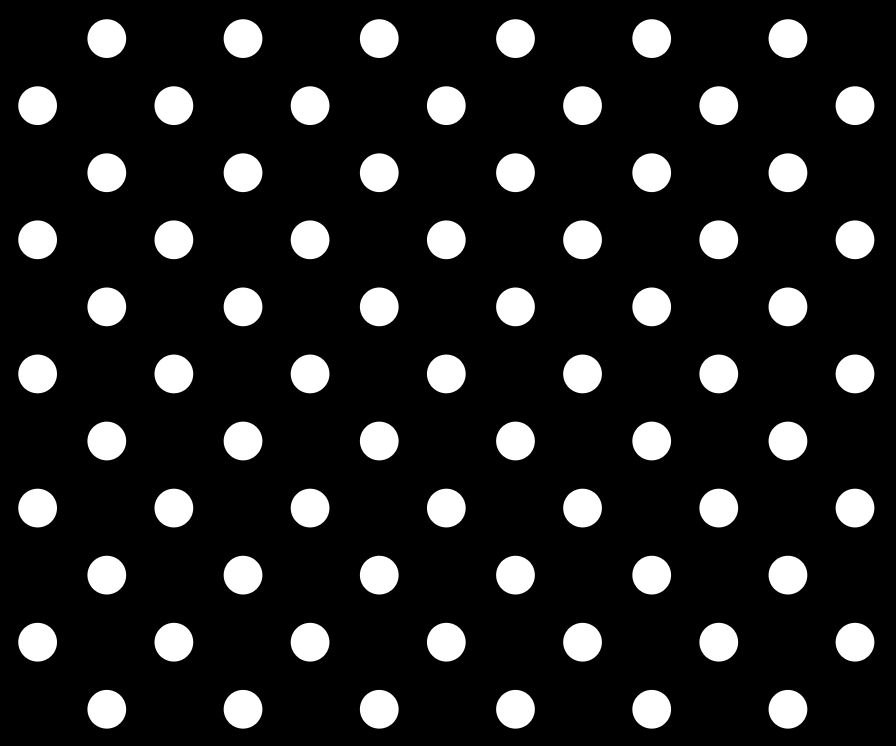
A Shadertoy shader for this pattern:

```glsl
// All lengths are fractions of the canvas width.
const float DOT_RADIUS   = 0.0216;
const float COLUMN_PITCH = 0.15204;
const float ROW_PITCH    = 0.07485;
const float FIRST_ROW_Y  = 0.0410;
const float EVEN_ROW_X   = 0.1192;
const float ODD_ROW_X    = 0.0420;
const vec3  GROUND_COLOR = vec3(0.0);
const vec3  DOT_COLOR    = vec3(1.0);

// Signed distance to the nearest dot of a staggered grid.
float staggeredDots(vec2 p) {
    float row = floor((p.y - FIRST_ROW_Y) / ROW_PITCH + 0.5);
    float startX = mod(row, 2.0) < 0.5 ? EVEN_ROW_X : ODD_ROW_X;
    float column = floor((p.x - startX) / COLUMN_PITCH + 0.5);
    vec2 center = vec2(startX, FIRST_ROW_Y) + vec2(column, row) * vec2(COLUMN_PITCH, ROW_PITCH);
    return length(p - center) - DOT_RADIUS;
}

void mainImage(out vec4 fragColor, in vec2 fragCoord) {
    vec2 p = fragCoord / iResolution.x;
    float pixel = 1.0 / iResolution.x;

    // Edge coverage about one pixel wide
    float coverage = clamp(0.5 - staggeredDots(p) / pixel, 0.0, 1.0);
    fragColor = vec4(mix(GROUND_COLOR, DOT_COLOR, coverage), 1.0);
}
```
